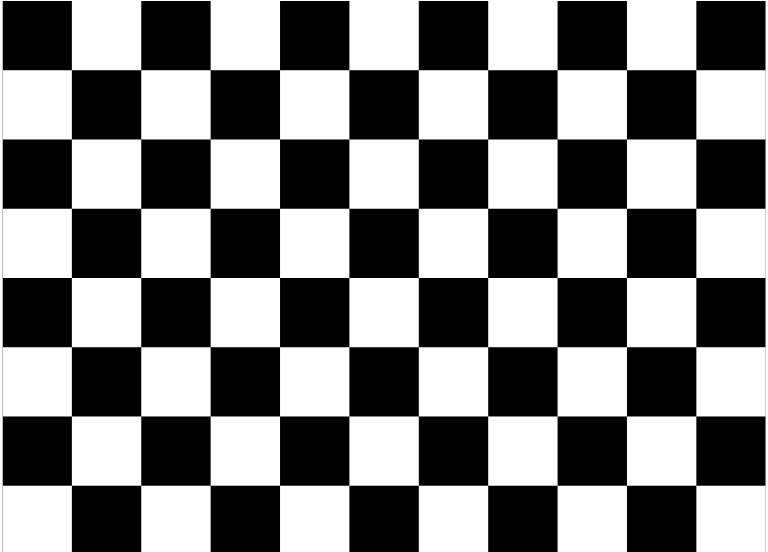
Write a WebGL 1 fragment shader that draws this pattern.

```glsl
precision highp float;
// Black and white checkerboard, eleven columns wide, cut off at the lower edge.

uniform vec2 u_resolution;

// Lengths are in canvas heights, measured from the top left corner.
const vec2 CELL_SIZE = vec2(0.1257, 0.12545);
const vec2 BOARD_MARGIN = vec2(0.0045, 0.0018);
const float COLUMNS = 11.0;
const float EDGE_WIDTH = 1.0; // smoothing width in output pixels
const vec3 DARK = vec3(0.0);
const vec3 LIGHT = vec3(1.0);

// Square wave per axis: +1 in even cells, -1 in odd cells, with linear edges.
vec2 smoothSquareWave(vec2 cellPos, vec2 edge) {
  vec2 parity = 1.0 - 2.0 * mod(floor(cellPos), 2.0);
  vec2 edgeDistance = 0.5 - abs(fract(cellPos) - 0.5);
  return parity * clamp(2.0 * edgeDistance / edge, 0.0, 1.0);
}

// Coverage of the board, open at the bottom.
float boardCoverage(vec2 cellPos, vec2 edge) {
  vec2 inside = vec2(min(cellPos.x, COLUMNS - cellPos.x), cellPos.y);
  vec2 coverage = clamp(inside / edge + 0.5, 0.0, 1.0);
  return coverage.x * coverage.y;
}

void main() {
  vec2 fromTop = vec2(gl_FragCoord.x, u_resolution.y - gl_FragCoord.y);
  vec2 cellPos = (fromTop / u_resolution.y - BOARD_MARGIN) / CELL_SIZE;
  vec2 edge = EDGE_WIDTH / (u_resolution.y * CELL_SIZE);

  // Cells whose column and row share a parity are dark.
  vec2 wave = smoothSquareWave(cellPos, edge);
  float checker = 0.5 + 0.5 * wave.x * wave.y;
  float darkness = checker * boardCoverage(cellPos, edge);

  gl_FragColor = vec4(mix(LIGHT, DARK, darkness), 1.0);
}
```
